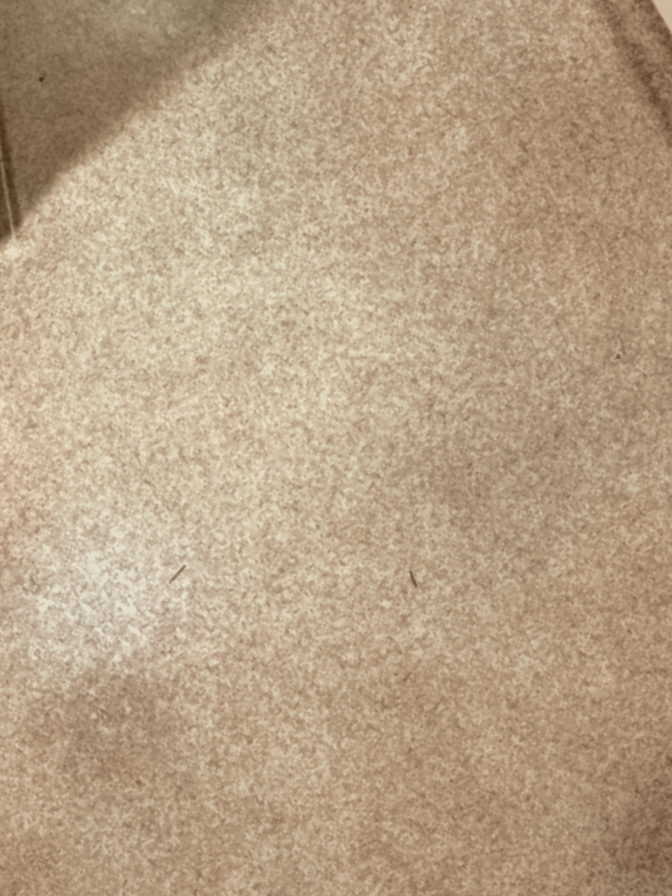
This texture is drawn by a Shadertoy shader. Its source:

```glsl
// A worn, sandy floor: fine tan grain over soft stains, a glossy glare at lower left,
// a wet shaded corner at top left and a coved edge at top right.
// A single tone is summed from noise and soft blobs, then mapped to a tan ramp.

float hash(vec2 p) {
    vec3 q = fract(vec3(p.xyx) * 0.1031);
    q += dot(q, q.yzx + 33.33);
    return fract((q.x + q.y) * q.z);
}

float noise(vec2 p) {
    vec2 cell = floor(p), f = fract(p);
    f = f * f * (3.0 - 2.0 * f);
    return mix(mix(hash(cell), hash(cell + vec2(1, 0)), f.x),
               mix(hash(cell + vec2(0, 1)), hash(cell + vec2(1, 1)), f.x), f.y);
}

// Layered noise, centred on zero
float clouds(vec2 p) {
    float sum = 0.0, weight = 0.5;
    for (int i = 0; i < 4; i++) {
        sum += weight * (noise(p) - 0.5);
        p = mat2(1.6, 1.2, -1.2, 1.6) * p + 7.3;
        weight *= 0.55;
    }
    return sum;
}

float blob(vec2 p, vec2 centre, vec2 radius) {
    vec2 d = (p - centre) / radius;
    return exp(-dot(d, d));
}

float segment(vec2 p, vec2 a, vec2 b) {
    vec2 pa = p - a, ba = b - a;
    return length(pa - ba * clamp(dot(pa, ba) / dot(ba, ba), 0.0, 1.0));
}

vec3 tanRamp(float tone) {
    vec3 dark = vec3(0.48, 0.38, 0.28);
    vec3 middle = vec3(0.70, 0.603, 0.49);
    vec3 light = vec3(0.80, 0.737, 0.63);
    return tone < 0.70 ? mix(dark, middle, (tone - 0.48) / 0.22)
                       : mix(middle, light, (tone - 0.70) / 0.10);
}

void mainImage(out vec4 fragColor, in vec2 fragCoord) {
    vec2 p = fragCoord / iResolution.y;
    p.x *= 0.75 * iResolution.y / iResolution.x;
    vec2 warped = p + 0.04 * vec2(clouds(p * 9.0), clouds(p * 9.0 + 40.0));

    // Broad light and shade
    float tone = 0.725 + 0.13 * clouds(p * 6.0 + 3.0) + 0.07 * clouds(p * 22.0);
    tone += 0.065 * blob(warped, vec2(0.20, 0.72), vec2(0.22, 0.20));
    tone += 0.045 * blob(warped, vec2(0.32, 0.48), vec2(0.25, 0.20));
    tone += 0.03 * blob(warped, vec2(0.08, 0.52), vec2(0.14, 0.14));
    tone -= 0.06 * smoothstep(0.42, 0.78, p.x) + 0.055 * smoothstep(0.25, 0.0, p.y);
    tone -= 0.045 * blob(warped, vec2(0.52, 0.48), vec2(0.09, 0.06));
    tone -= 0.12 * blob(warped, vec2(0.75, 0.08), vec2(0.07, 0.10));
    tone -= 0.05 * blob(warped, vec2(0.36, 0.24), vec2(0.10, 0.06));

    // Glare with a dull stain beneath it
    float glare = blob(warped, vec2(0.12, 0.33), vec2(0.13, 0.10));
    float gloss = max(glare, 0.8 * blob(p, vec2(0.11, 0.21), vec2(0.13, 0.09)));
    tone += 0.10 * glare - 0.10 * blob(warped, vec2(0.13, 0.19), vec2(0.08, 0.07));

    // Wet corner
    float wetDistance = dot(warped - vec2(0.026, 0.746), vec2(-0.70, 0.717));
    float softness = 0.006 + 0.13 * p.x;
    float wet = smoothstep(-softness, softness, wetDistance);
    tone = mix(tone, 0.49 + 0.12 * clouds(p * 16.0), wet);
    float sheen = wet * blob(warped, vec2(0.15, 1.0), vec2(0.12, 0.06));
    tone += 0.14 * sheen;

    // Grain on turned lattices, so that no rows show
    vec2 turned = mat2(0.80, 0.60, -0.60, 0.80) * p + 2.0;
    vec2 counter = mat2(0.90, -0.44, 0.44, 0.90) * p + 5.0;
    float grain = 0.10 * (noise(turned * 190.0) - 0.5)
                + 0.13 * (noise(counter * 320.0) - 0.5)
                + 0.035 * (noise(counter * 85.0) - 0.5);
    grain -= 0.07 * smoothstep(0.72, 0.95, noise(turned * 175.0 + 31.0));
    tone += 0.006 + grain * mix(1.0, 0.6, wet);

    // Glossy sparkles
    float sparkle = smoothstep(0.62, 0.92, noise(turned * vec2(110.0, 165.0) + 70.0));
    tone += 0.10 * sparkle * (gloss + 0.6 * sheen);

    // Curb at the left margin
    float curb = p.x - 0.024 + 0.16 * (p.y - 0.735);
    float curbMask = smoothstep(0.725, 0.74, p.y) * smoothstep(0.95, 0.85, p.y);
    tone -= 0.15 * curbMask * smoothstep(0.007, -0.003, curb);
    tone += 0.18 * curbMask * exp(-pow((curb + 0.009) / 0.0025, 2.0));
    tone += 0.12 * blob(p, vec2(0.012, 0.719), vec2(0.018, 0.008));

    // Coved edge and pale tile at the top right
    float cove = dot(p - vec2(0.657, 1.0), vec2(0.877, 0.48)) + 0.25 * pow(p.y - 0.92, 2.0);
    tone -= 0.10 * smoothstep(-0.012, 0.014, cove);
    tone -= 0.09 * exp(-pow((cove - 0.014) / 0.009, 2.0));
    tone -= 0.12 * exp(-pow((cove - 0.056) / 0.008, 2.0));
    tone = mix(tone, 0.79, smoothstep(0.061, 0.066, cove));

    // Scratches and stray dots
    float mark = segment(p, vec2(0.190, 0.350), vec2(0.206, 0.368));
    mark = min(mark, segment(p, vec2(0.458, 0.362), vec2(0.464, 0.346)));
    mark = min(mark, length(p - vec2(0.046, 0.911)) - 0.001);
    mark = min(mark, length(p - vec2(0.690, 0.602)) - 0.001);
    tone -= 0.22 * smoothstep(0.0028, 0.0005, mark);

    // Warm drift at the margins, cooler gloss
    vec3 colour = tanRamp(clamp(tone, 0.28, 0.90));
    float warmth = 0.9 * clouds(p * 4.0 + 15.0) + 0.4 * smoothstep(0.12, 0.0, p.x) * (1.0 - wet)
                 + 0.2 * smoothstep(0.5, 0.75, p.x);
    colour += warmth * vec3(0.035, -0.012, -0.018);
    colour += glare * vec3(-0.01, 0.0, 0.035) + wet * vec3(-0.005, 0.008, 0.0);
    colour += sheen * vec3(-0.01, 0.005, 0.02);
    fragColor = vec4(clamp(colour, 0.0, 1.0), 1.0);
}
```
